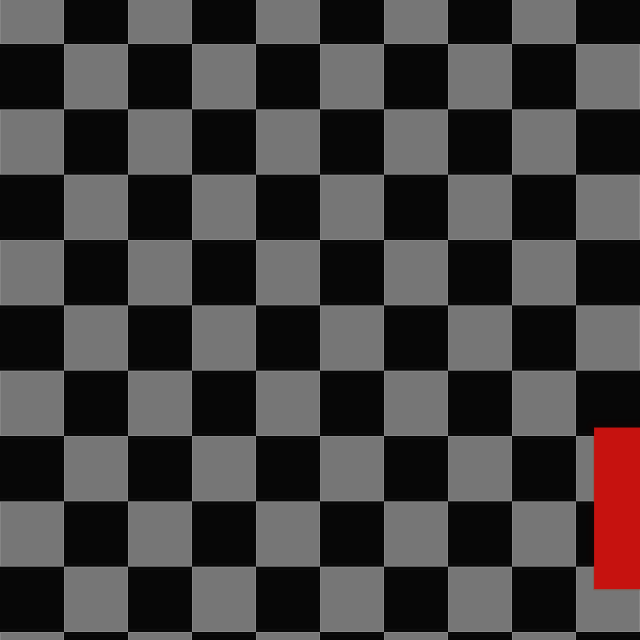
This pattern is drawn by a Shadertoy shader. Its source:

```glsl
// Signed distance to an axis-aligned box
float boxDistance(vec2 p, vec2 halfSize) {
    vec2 q = abs(p) - halfSize;
    return length(max(q, 0.0)) + min(max(q.x, q.y), 0.0);
}

// Soft line of a given half width, where d is the distance from its centre
float softLine(float d, float halfWidth, float pixel) {
    return 1.0 - smoothstep(halfWidth, halfWidth + pixel, abs(d));
}

void mainImage(out vec4 fragColor, in vec2 fragCoord) {
    vec2 uv = fragCoord / iResolution.xy;
    float pixel = 1.0 / min(iResolution.x, iResolution.y);

    // Checker grid: ten columns, slightly taller rows
    vec2 cellSize = vec2(0.1, 0.10208);
    vec2 cell = (uv - vec2(0.0, 0.0125)) / cellSize;
    vec2 edge = (0.5 - abs(fract(cell) - 0.5)) * cellSize;

    // Alternating sign per axis, smoothed across each boundary
    vec2 parity = 1.0 - 2.0 * mod(floor(cell), 2.0);
    vec2 side = parity * clamp(edge / (0.5 * pixel), 0.0, 1.0);
    float grey = 0.5 - 0.5 * side.x * side.y;
    vec3 color = mix(vec3(0.026), vec3(0.463), grey);

    // Pale rims on the grey squares
    float rim = softLine(min(edge.x, edge.y), 0.0008, pixel);
    color += 0.06 * rim * grey;

    // Faint echo lines beside the horizontal boundaries
    color += 0.022 * softLine(edge.y - 0.0042, 0.0003, pixel) * (1.0 - grey);

    // Red block running off the right side
    float block = boxDistance(uv - vec2(1.0284, 0.2057), vec2(0.1, 0.1263));
    float halo = smoothstep(0.016, 0.0, block) * (1.0 - grey);
    color += vec3(0.025, -0.008, -0.008) * halo;
    color = mix(color, vec3(0.5, 0.36, 0.3), 0.6 * softLine(block, 0.0012, pixel) * grey);
    float blockMask = 1.0 - smoothstep(-0.5 * pixel, 0.5 * pixel, block);
    color = mix(color, vec3(0.775, 0.07, 0.06), blockMask);

    fragColor = vec4(color, 1.0);
}
```
